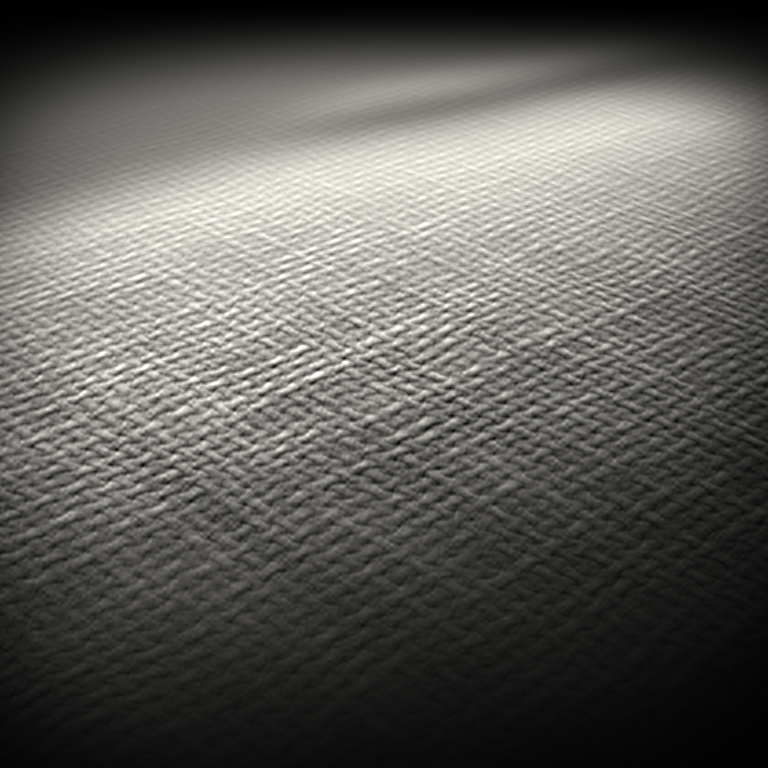
This texture is drawn by a WebGL 2 fragment shader. Its source:

```glsl
#version 300 es
precision highp float;

#define HORIZON 1.6
#define THREADS 76.0
#define WANDER 0.9
#define RELIEF 0.75
#define GAP_SHADE 0.42
#define FIBRE_SCALE 210.0
#define FOCUS_Y 0.40
#define FOCUS_FAR 0.23
#define FOCUS_NEAR 0.40
#define PEAK 0.90
#define WARM_TINT vec3(1.0, 0.987, 0.948)

uniform vec2 u_resolution;
out vec4 fragColor;

float hash(vec2 p) {
    return fract(sin(dot(p, vec2(127.1, 311.7))) * 43758.5453);
}

float noise(vec2 p) {
    vec2 i = floor(p), f = fract(p);
    f = f * f * (3.0 - 2.0 * f);
    return mix(mix(hash(i), hash(i + vec2(1, 0)), f.x),
               mix(hash(i + vec2(0, 1)), hash(i + vec2(1, 1)), f.x), f.y);
}

float band(float d, float width) {
    return exp(-d * d / (width * width));
}

// Receding plane, turned so both thread families run diagonally
vec2 threadSpace(vec2 uv) {
    vec2 ground = vec2(uv.x - 0.5, 1.0) / (HORIZON - uv.y);
    return THREADS * vec2(dot(ground, vec2(0.39, -0.92)),
                          dot(ground, vec2(0.45, 0.89)));
}

// Height of the interlaced threads, with uneven yarn and loose fibres
float clothHeight(vec2 uv) {
    vec2 p = threadSpace(uv);
    p += WANDER * (vec2(noise(p * 0.17), noise(p * 0.17 + 31.0)) - 0.5);
    vec2 id = floor(p);
    vec2 across = fract(p) * 2.0 - 1.0;
    vec2 yarn = vec2(noise(vec2(id.x * 7.3, p.y * 0.22)),
                     noise(vec2(id.y * 5.7 + 40.0, p.x * 0.22)));
    vec2 bump = (1.0 - across * across) * (0.45 + 0.75 * yarn);
    float over = sin(3.14159 * p.x) * sin(3.14159 * p.y);
    float height = max(bump.x * (0.85 + 0.25 * over), bump.y * (0.75 - 0.25 * over));
    return height + 0.38 * noise(uv * FIBRE_SCALE) + 0.2 * noise(uv * FIBRE_SCALE * 0.45);
}

// Broad light: bright crest, slope falling to the front, soft folds behind
float broadLight(vec2 uv) {
    float crest = 0.71 + 0.25 * uv.x - 0.07 * uv.x * uv.x;
    crest += 0.012 * (noise(uv * vec2(5.0, 2.0)) - 0.5);
    float behind = uv.y - crest;
    float falloff = 1.6 + 1.5 * uv.x * uv.x;
    float front = PEAK * exp(-falloff * max(-behind - 0.05, 0.0));
    front *= smoothstep(-0.2, 0.5, uv.y);

    float back = max(0.60 - 1.2 * behind, 0.12);
    float span = smoothstep(0.28, 0.5, uv.x) * (1.0 - smoothstep(0.72, 1.0, uv.x));
    float along = uv.x - 0.42;
    back -= 0.13 * span * band(uv.y - 0.825 - 0.20 * along, 0.022);
    back += 0.11 * span * band(uv.y - 0.862 - 0.20 * along, 0.025);
    back += 0.05 * (noise(uv * vec2(3.0, 9.0) - vec2(0.0, uv.x * 2.5)) - 0.5);

    return mix(front, back, smoothstep(-0.045, 0.045, behind));
}

// Dark frame, heaviest along the top and in the corners
float vignette(vec2 uv) {
    float side = abs(uv.x - 0.5) * 2.0;
    float top = smoothstep(0.0, 0.12 + 0.08 * side * side, 1.0 - uv.y);
    float edges = 1.0 - 0.38 * pow(side, 4.0);
    float corner = 1.0 - 0.45 * smoothstep(0.52, 0.75, length(uv - 0.5));
    return top * edges * corner;
}

void main() {
    vec2 uv = gl_FragCoord.xy / u_resolution;

    // Depth of field
    float depth = uv.y - FOCUS_Y - 0.10 * uv.x;
    float focus = band(depth, depth > 0.0 ? FOCUS_FAR : FOCUS_NEAR);

    // Raking light from behind the cloth
    float height = clothHeight(uv);
    float slope = height - clothHeight(uv + vec2(-0.0012, 0.0042));
    float weave = RELIEF * slope + GAP_SHADE * (height - 0.87);

    // Uneven patches that follow the threads
    vec2 p = threadSpace(uv);
    float streaks = noise(p * vec2(0.40, 0.05)) + noise(p * vec2(0.05, 0.40) + 17.0) - 1.0;

    float light = broadLight(uv) * (1.0 + focus * (weave + 0.16 * streaks));
    light += 0.10 * focus * smoothstep(0.25, 0.8, slope) * uv.y;
    light *= vignette(uv);
    light += 0.012 * (noise(uv * 300.0) - 0.5) * light;

    fragColor = vec4(clamp(light * WARM_TINT, 0.0, 1.0), 1.0);
}
```
